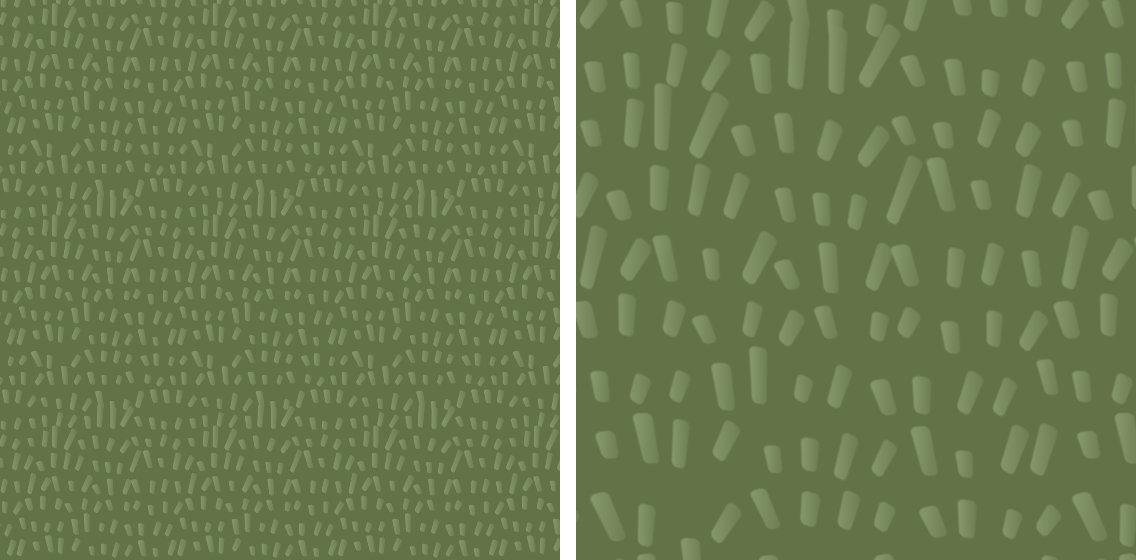
Left, the full canvas; right, a detail of the centre.
Reproduce this pattern procedurally as a three.js fragment shader.

```glsl
// Meadow pattern: rows of short, fanned grass strokes on olive green, shaded from left to right.

#define TILE_CELLS vec2(12.0, 10.0)   // strokes and rows in one repeat
#define CELL vec2(0.0239, 0.0377)     // stroke spacing and row height
#define HALF_WIDTH 0.0048             // half the width of a stroke
#define SHORTEST 0.0150
#define LONGEST 0.0440
#define FAN 0.36                      // lean of the outer strokes, radians
#define GAPS 0.05                     // share of missing strokes
#define EDGE 0.0009                   // softness of the outline
#define GROUND vec3(0.380, 0.450, 0.278)
#define STROKE_LIGHT vec3(0.530, 0.603, 0.422)
#define STROKE_DARK vec3(0.425, 0.496, 0.323)

varying vec2 vUv;

float hash(vec2 p, float seed) {
  vec3 q = fract(vec3(p.xyx + seed * 7.31) * vec3(0.1031, 0.1030, 0.0973));
  q += dot(q, q.yzx + 33.33);
  return fract((q.x + q.y) * q.z);
}

float roundedBox(vec2 p, vec2 halfSize, float radius) {
  vec2 d = abs(p) - halfSize + radius;
  return length(max(d, 0.0)) + min(max(d.x, d.y), 0.0) - radius;
}

// Paints one stroke standing on its foot; p is measured from that foot.
vec3 paintStroke(vec3 color, vec2 p, float lean, float len, float halfWidth) {
  float c = cos(lean);
  float s = sin(lean);
  vec2 halfSize = vec2(halfWidth, 0.5 * len);
  p -= vec2(s, c) * halfSize.y;
  vec2 local = vec2(c * p.x - s * p.y, s * p.x + c * p.y);

  // Narrow the foot a little, and slant the tip
  local.x *= 1.0 - 0.12 * local.y / halfSize.y;
  local.y += 0.18 * local.x;
  float dist = roundedBox(local, halfSize, 0.7 * halfWidth);

  // Shade across the full horizontal extent of the stroke
  float extent = halfSize.y * abs(s) + halfWidth * c;
  float shade = clamp(0.5 + 0.5 * p.x / extent, 0.0, 1.0);
  vec3 strokeColor = mix(STROKE_LIGHT, STROKE_DARK, shade);
  return mix(color, strokeColor, 1.0 - smoothstep(-EDGE, EDGE, dist));
}

void main() {
  vec3 color = GROUND;
  float currentRow = floor(vUv.y / CELL.y);

  for (int j = 1; j >= -2; j--) {
    float row = currentRow + float(j);
    float rowId = mod(row, TILE_CELLS.y);
    float rowShift = hash(vec2(rowId, 3.0), 1.0) * TILE_CELLS.x;
    float currentColumn = floor(vUv.x / CELL.x - rowShift);
    float tuftSize = hash(vec2(rowId, 5.0), 2.0) < 0.5 ? 3.0 : 4.0;

    for (int i = -2; i <= 2; i++) {
      float column = currentColumn + float(i);
      float columnId = mod(column, TILE_CELLS.x);
      vec2 id = vec2(columnId, rowId);
      if (hash(id, 3.0) < GAPS) continue;

      // Neighbouring strokes form a tuft that opens like a fan
      float place = mod(columnId, tuftSize) - 0.5 * (tuftSize - 1.0);
      vec2 tuft = vec2(floor(columnId / tuftSize), rowId);
      float side = place / (0.5 * (tuftSize - 1.0));
      float lean = FAN * side + 0.07 + 0.36 * (hash(id, 4.0) - 0.5);

      // Some tufts stay low, others grow tall
      float tallest = mix(0.5 * LONGEST, LONGEST, hash(tuft, 5.0));
      float len = mix(SHORTEST, tallest, hash(id, 6.0));
      float halfWidth = HALF_WIDTH * mix(0.9, 1.12, hash(id, 7.0));

      vec2 jitter = vec2(hash(id, 8.0), hash(id, 9.0)) - 0.5;
      float tuftLift = 0.26 * (hash(tuft, 10.0) - 0.5);
      vec2 foot = vec2(column + rowShift + 0.5 - 0.13 * place + 0.26 * jitter.x,
                       row + 0.25 + tuftLift + 0.2 * jitter.y) * CELL;
      color = paintStroke(color, vUv - foot, lean, len, halfWidth);
    }
  }
  gl_FragColor = vec4(color, 1.0);
}
```
